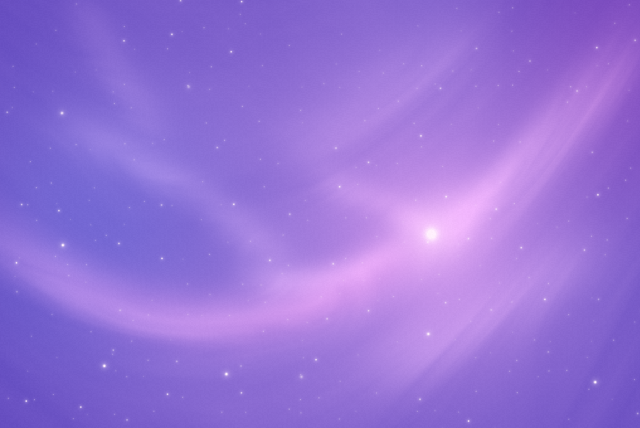
A WebGL 1 fragment shader for this background:

```glsl
precision highp float;
// Violet nebula: a soft pink star glow, curved wisps of light and scattered stars.

uniform vec2 u_resolution;

const vec3 DEEP_VIOLET = vec3(0.39, 0.29, 0.745);
const vec3 PALE_LILAC = vec3(0.87, 0.69, 0.98);
const vec3 CORE_WHITE = vec3(1.0, 0.94, 0.99);
const vec3 BLUE_TINT = vec3(-0.045, 0.025, 0.03);
const vec3 MAGENTA_TINT = vec3(0.07, -0.015, -0.01);
const vec3 ROSE_TINT = vec3(0.05, -0.01, 0.0);

const vec2 GLOW_POS = vec2(1.008, 0.453);
const float HALO_RADIUS = 0.30;
const float HALO_GAIN = 0.62;
const float CORE_RADIUS = 0.014;
const float BASE_LIGHT = 0.19;
const float CLOUD_GAIN = 0.13;
const float GRAIN_GAIN = 0.014;

float hash(vec2 p) {
  return fract(sin(dot(p, vec2(127.1, 311.7))) * 43758.55);
}

float gauss(float d, float width) {
  return exp(-d * d / (width * width));
}

// Layered, warped sines, roughly -1 to 1
float clouds(vec2 p) {
  float sum = 0.0;
  float gain = 0.5;
  for (int i = 0; i < 6; i++) {
    p = mat2(0.8, 0.6, -0.6, 0.8) * p * 1.6 + 1.7;
    p += 0.6 * sin(p.yx * 1.2 + float(i));
    sum += gain * sin(p.x) * sin(p.y);
    gain *= 0.62;
  }
  return sum;
}

// Soft streak along a quadratic curve, fading at both ends
float streak(vec2 p, vec2 a, vec2 b, vec2 c, float width) {
  const float STEPS = 10.0;
  float nearest = 10.0;
  float along = 0.0;
  vec2 start = a;
  for (float i = 1.0; i <= STEPS; i++) {
    float t = i / STEPS;
    vec2 end = mix(mix(a, b, t), mix(b, c, t), t);
    vec2 seg = end - start;
    float h = clamp(dot(p - start, seg) / dot(seg, seg), 0.0, 1.0);
    float d = length(p - start - seg * h);
    if (d < nearest) {
      nearest = d;
      along = (i - 1.0 + h) / STEPS;
    }
    start = end;
  }
  float fade = smoothstep(0.0, 0.3, along) * (1.0 - smoothstep(0.7, 1.0, along));
  return fade * gauss(nearest, width);
}

// One hashed star per chosen cell: a dot with a faint halo
float stars(vec2 p, float cell, float chance, float radius) {
  vec2 id = floor(p / cell);
  vec2 spot = 0.2 + 0.6 * vec2(hash(id + 3.1), hash(id + 8.7));
  float d = length(p - (id + spot) * cell);
  float shine = step(hash(id + 5.3), chance) * mix(0.35, 1.0, hash(id + 1.9));
  return shine * (gauss(d, radius) + 0.2 * gauss(d, radius * 3.0));
}

void main() {
  vec2 p = gl_FragCoord.xy / u_resolution.y;
  float glowDist = length(p - GLOW_POS);

  // Clouds flow along a shallow bowl
  vec2 flow = vec2(p.x, p.y - 0.8 * (p.x - 0.45) * (p.x - 0.45));
  float broad = clouds(flow * vec2(1.2, 2.6));
  float fine = clouds(flow * vec2(3.0, 8.0) + 4.0);
  vec2 q = p + 0.018 * vec2(broad, fine);

  // Curved wisps
  float arc = streak(q, vec2(-0.18, 0.62), vec2(0.45, -0.06), vec2(1.08, 0.50), 0.065);
  float wisps = 0.30 * arc;
  wisps += 0.22 * streak(q, vec2(0.05, 0.77), vec2(0.42, 0.60), vec2(0.75, 0.30), 0.05);
  wisps += 0.22 * streak(q, vec2(0.50, 0.37), vec2(0.72, 0.29), vec2(1.0, 0.45), 0.035);
  wisps += 0.30 * streak(q, vec2(0.92, 0.42), vec2(1.22, 0.52), vec2(1.56, 1.02), 0.06);
  wisps += 0.20 * streak(q, vec2(0.80, 0.08), vec2(1.15, 0.26), vec2(1.48, 0.50), 0.07);
  wisps += 0.14 * streak(q, vec2(0.68, 0.60), vec2(0.85, 0.56), vec2(1.04, 0.44), 0.04);
  wisps += 0.12 * streak(q, vec2(0.60, 0.62), vec2(0.90, 0.75), vec2(1.20, 1.0), 0.08);
  wisps += 0.13 * streak(q, vec2(0.16, 1.05), vec2(0.26, 0.85), vec2(0.42, 0.62), 0.05);

  // Overall light, darker toward the corners
  vec2 fromCentre = p - vec2(0.78, 0.48);
  float light = BASE_LIGHT - 0.20 * smoothstep(0.35, 0.95, length(fromCentre));
  light += 0.10 * gauss(length(fromCentre * vec2(0.7, 1.0)), 0.45);
  light += 0.12 * gauss(length(p - vec2(0.0, 0.55)), 0.22);
  light += HALO_GAIN * exp(-glowDist / HALO_RADIUS);
  light += wisps * (1.0 + 0.45 * fine) + CLOUD_GAIN * (0.65 * broad + 0.35 * fine);
  vec3 color = mix(DEEP_VIOLET, PALE_LILAC, clamp(light, -0.1, 1.05));

  // Local hues
  color += BLUE_TINT * gauss(length(p - vec2(0.20, 0.48)), 0.33);
  color += MAGENTA_TINT * smoothstep(0.95, 1.5, p.x) * smoothstep(0.3, 0.85, p.y);
  color += ROSE_TINT * (arc + gauss(glowDist, 0.25));

  // Bright core and stars
  float core = gauss(glowDist, CORE_RADIUS) + 0.42 * exp(-glowDist / 0.045);
  float sparkle = stars(p, 0.31, 0.6, 0.0034);
  sparkle += 0.8 * stars(p + 0.37, 0.12, 0.5, 0.0021);
  sparkle += 0.3 * stars(p + 0.71, 0.045, 0.35, 0.0016);
  color = mix(color, CORE_WHITE, clamp(core + sparkle, 0.0, 1.0));

  color += GRAIN_GAIN * (hash(floor(p * 340.0)) - 0.5);
  gl_FragColor = vec4(color, 1.0);
}
```
